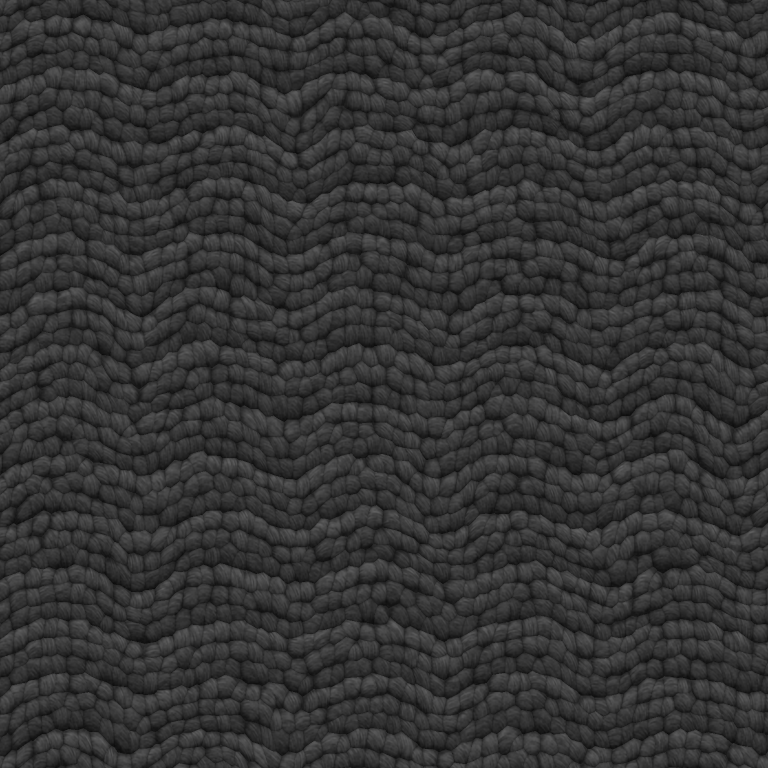
A WebGL 2 fragment shader for this texture:

```glsl
#version 300 es
precision highp float;
// Charcoal loop-pile carpet: wavy ribs, each made of three rows of yarn loops.
// A rippled grid holds one jittered dome per cell; the highest dome at a point
// is lit from above, with soft dark hollows and fine twisted fibres.
uniform vec2 u_resolution;
out vec4 outColor;

const float TAU = 6.2831853;
const float WAVES = 5.0;           // crests across
const float RIBS = 14.0;           // ribs down
const float ROWS_PER_RIB = 3.0;
const float LOOPS = 53.0;          // loops across
const vec3 YARN = vec3(1.0, 1.0, 1.003);

float hash(vec2 p) {
  return fract(sin(dot(p, vec2(127.1, 311.7))) * 43758.5453);
}

vec2 hash2(vec2 p) {
  return vec2(hash(p), hash(p + 37.3));
}

float noise(vec2 p) {
  vec2 i = floor(p), f = fract(p);
  f = f * f * (3.0 - 2.0 * f);
  return mix(mix(hash(i), hash(i + vec2(1, 0)), f.x),
             mix(hash(i + vec2(0, 1)), hash(i + vec2(1, 1)), f.x), f.y);
}

vec2 rotate(vec2 p, float a) {
  float c = cos(a), s = sin(a);
  return vec2(c * p.x - s * p.y, s * p.x + c * p.y);
}

// Broad crests with tighter valleys
float ripple(float x, float crest) {
  float a = TAU * (x * WAVES - crest);
  return cos(a) - 0.15 * cos(2.0 * a);
}

// Canvas position to loop grid, with uneven hand-tufted drift
vec2 toGrid(vec2 p) {
  float drift = 0.22 * (noise(p * vec2(4.0, 9.0) + 5.0) - 0.5);
  float height = mix(0.010, 0.019, noise(p * vec2(5.0, 8.0) + 21.0));
  float wobble = 0.011 * (noise(p * vec2(16.0, 12.0) + 60.0) - 0.5);
  float y = p.y - height * ripple(p.x, 0.38 + drift) + wobble;
  return vec2(p.x * LOOPS, y * RIBS * ROWS_PER_RIB + 1.4);
}

// Brightness of a loop: lighter upper row, darker lower row in each rib
float loopTone(vec2 cell, float contrast) {
  float row = mod(cell.y, ROWS_PER_RIB) - 1.0;
  return 0.216 + 0.026 * contrast * row + 0.026 * (hash(cell + 8.1) - 0.5);
}

// Strands twisted diagonally around one loop
float fibres(vec2 d, vec2 cell) {
  float twist = 0.7 + 1.6 * (hash(cell + 3.7) - 0.5);
  vec2 q = rotate(d, twist);
  q.y += 0.4 * q.x * q.x;
  return noise(q * vec2(2.6, 11.0) + hash2(cell) * 90.0) - 0.5;
}

float carpet(vec2 p) {
  vec2 g = toGrid(p), base = floor(g);
  vec2 bestOffset = vec2(0.0), bestCell = base;
  float best = -9.0, second = -9.0, dome = 0.0;

  // Find the loop on top and its nearest rival
  for (int j = -1; j <= 1; j++) {
    for (int i = -2; i <= 2; i++) {
      vec2 cell = base + vec2(i, j);
      vec2 rnd = hash2(cell);
      float stagger = hash(vec2(cell.y, 4.0)) - 0.5;
      vec2 centre = cell + 0.5 + (rnd - 0.5) * vec2(0.55, 0.38);
      centre.x += stagger * 0.8;
      vec2 d = g - centre;
      vec2 q = rotate(d, 1.1 * (hash(cell + 15.0) - 0.5));
      q /= vec2(0.76, 0.60) * mix(0.84, 1.14, rnd.y);
      float round = 1.0 - dot(q, q);
      float lift = 0.06 * mod(cell.y, ROWS_PER_RIB) + 0.3 * rnd.x;
      float h = round + lift;
      if (h > best) {
        second = best;
        best = h;
        dome = round;
        bestOffset = d;
        bestCell = cell;
      } else {
        second = max(second, h);
      }
    }
  }

  // Light from above, soft hollows between loops, fuzz on top
  float contrast = mix(0.5, 1.3, noise(p * vec2(9.0, 12.0) + 33.0));
  float tone = loopTone(bestCell, contrast);
  float hollow = mix(0.60, 1.06, smoothstep(-0.15, 0.80, dome));
  hollow *= mix(0.88, 1.0, smoothstep(0.0, 0.4, best - second));
  float light = 1.0 + 0.62 * clamp(bestOffset.y, -0.55, 0.5);
  float strands = 1.0 + 0.36 * fibres(bestOffset, bestCell);
  float fuzz = 0.045 * (noise(p * 420.0) - 0.5);
  return tone * hollow * light * strands + fuzz;
}

void main() {
  // Four samples per pixel smooth the loop edges
  float shade = 0.0;
  for (int k = 0; k < 4; k++) {
    vec2 shift = vec2(k % 2, k / 2) * 0.5 - 0.25;
    shade += 0.25 * carpet((gl_FragCoord.xy + shift) / u_resolution);
  }
  outColor = vec4(YARN * shade, 1.0);
}
```
